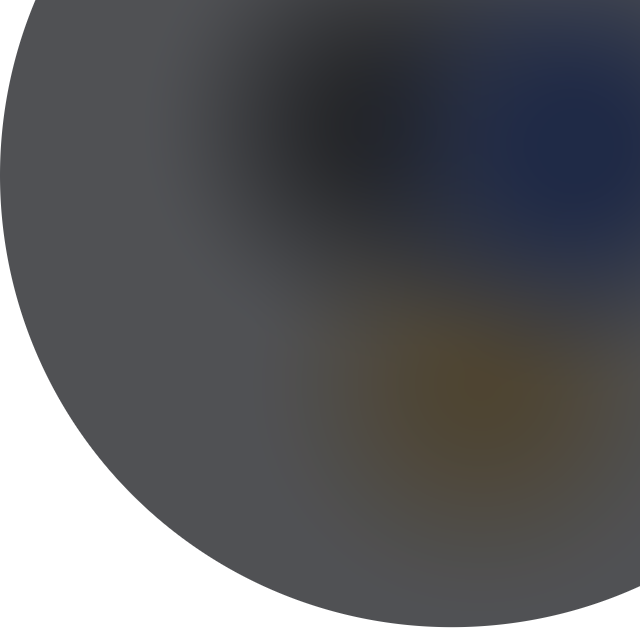
Reproduce this background procedurally as a Shadertoy shader.

```glsl
// A large grey disc on white, lit from within by soft brown, black and blue glows.

// Lengths are in canvas heights, with the origin at the lower left.
const vec3 PAPER = vec3(1.0);
const vec3 GREY  = vec3(0.313, 0.318, 0.331);
const vec3 BROWN = vec3(0.306, 0.268, 0.195);
const vec3 BLACK = vec3(0.143, 0.148, 0.160);
const vec3 BLUE  = vec3(0.122, 0.163, 0.274);

const vec2  DISC_CENTER = vec2(0.7194, 0.7207);
const float DISC_RADIUS = 0.7194;

// Glow layout: center x, center y, radius at half strength, half width of fade
const vec4 BROWN_GLOW = vec4(0.765, 0.388, 0.200, 0.200);
const vec4 BLACK_GLOW = vec4(0.598, 0.800, 0.200, 0.186);
const vec4 BLUE_GLOW  = vec4(0.918, 0.767, 0.226, 0.186);

// Strength of a blurred circular spot, from 0 outside to 1 in its core
float glow(vec2 p, vec4 spot) {
    float edge = length(p - spot.xy) - spot.z;
    return 1.0 - smoothstep(-spot.w, spot.w, edge);
}

void mainImage(out vec4 fragColor, in vec2 fragCoord) {
    vec2 p = fragCoord / iResolution.y;
    float pixel = 1.0 / iResolution.y;

    // Glows, layered from back to front
    vec3 surface = mix(GREY, BROWN, glow(p, BROWN_GLOW));
    surface = mix(surface, BLACK, glow(p, BLACK_GLOW));
    surface = mix(surface, BLUE, glow(p, BLUE_GLOW));

    // Disc with a smooth rim
    float rim = length(p - DISC_CENTER) - DISC_RADIUS;
    float coverage = clamp(0.5 - rim / pixel, 0.0, 1.0);
    fragColor = vec4(mix(PAPER, surface, coverage), 1.0);
}
```
